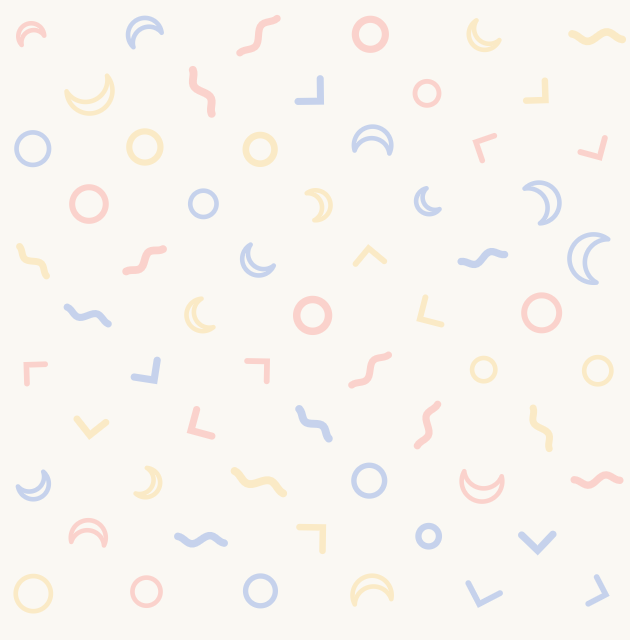
A WebGL 2 fragment shader for this pattern:

```glsl
#version 300 es
precision highp float;

uniform vec2 u_resolution;
out vec4 fragColor;

const float PI = 3.14159265;
const vec3 PAPER = vec3(0.98, 0.974, 0.952);
const vec3 BLUE = vec3(0.775, 0.825, 0.925);
const vec3 PINK = vec3(0.98, 0.825, 0.80);
const vec3 CREAM = vec3(0.98, 0.917, 0.775);

vec4 hash4(vec2 p) {
    vec4 q = fract(p.xyxy * vec4(0.1031, 0.1030, 0.0973, 0.1099));
    q += dot(q, q.wzxy + 33.33);
    return fract((q.xxyz + q.yzzw) * q.zywx);
}

vec2 rotate(vec2 p, float angle) {
    float c = cos(angle), s = sin(angle);
    return vec2(c * p.x + s * p.y, c * p.y - s * p.x);
}

// Disc of the given radius with a second disc, shifted along x, cut out
float crescent(vec2 p, float radius, float shift) {
    float bite = 0.96 * radius;
    p.y = abs(p.y);
    float a = (radius * radius - bite * bite + shift * shift) / (2.0 * shift);
    float b = sqrt(max(radius * radius - a * a, 0.0));
    if (p.x * b - p.y * a > shift * max(b - p.y, 0.0)) return length(p - vec2(a, b));
    return max(length(p) - radius, bite - length(p - vec2(shift, 0.0)));
}

// Right angle with a sharp outer corner and round ends
float chevron(vec2 p, float arm) {
    p += 0.35 * arm;
    if (p.x < p.y) p = p.yx;
    return length(vec2(max(p.x - arm, 0.0), p.y));
}

float segment(vec2 p, vec2 a, vec2 b) {
    vec2 ab = b - a;
    return length(p - a - ab * clamp(dot(p - a, ab) / dot(ab, ab), 0.0, 1.0));
}

// One wave that flattens towards both ends
vec2 wavePoint(float t, float span) {
    return span * vec2(t, 0.15 * sin(2.0 * PI * t) * cos(PI * t));
}

float squiggle(vec2 p, float span) {
    float d = 1e3;
    vec2 start = wavePoint(-0.5, span);
    for (int i = 1; i <= 20; i++) {
        vec2 end = wavePoint(float(i) / 20.0 - 0.5, span);
        d = min(d, segment(p, start, end));
        start = end;
    }
    return d;
}

// Signed distance to the outline of one of the four kinds of shape
float shape(vec2 p, int kind, float size, float weight, float turn) {
    if (kind == 0)
        return abs(length(p) - mix(1.35, 2.75, sqrt(size))) - mix(0.36, 0.6, weight * weight);
    if (kind == 1) {
        float radius = mix(2.0, 3.8, size);
        p = rotate(p, 2.0 * PI * turn);
        return abs(crescent(p, radius, radius * mix(0.44, 0.62, weight))) - 0.36;
    }
    if (kind == 2)
        return chevron(rotate(p, 2.0 * PI * turn), mix(2.6, 3.7, size)) - mix(0.43, 0.57, weight);
    return squiggle(rotate(p, 2.4 * turn - 1.2), mix(5.8, 8.8, size)) - mix(0.54, 0.62, weight);
}

void main() {
    // Lengths are in hundredths of the canvas height
    float pixel = 100.0 / u_resolution.y;
    vec2 p = gl_FragCoord.xy * pixel;
    vec2 pitch = vec2(8.79, 17.4);
    vec2 origin = vec2(5.2, 7.3);
    float nearest = round((p.x - origin.x) / pitch.x);
    vec3 color = PAPER;

    // Staggered columns: every second one is half a pitch higher
    for (int i = -1; i <= 1; i++) {
        float column = nearest + float(i);
        if (column < 0.0 || column > 10.0) continue;
        float odd = mod(column, 2.0);
        float row = clamp(round((p.y - origin.y) / pitch.y - 0.5 * odd), 0.0, 5.0 - odd);
        vec2 center = origin + pitch * vec2(column, row + 0.5 * odd);

        // Kinds and colours cycle along a column from a random start
        vec4 order = hash4(vec2(column + 3.0, 57.0));
        int kind = int(mod(floor(order.x * 4.0) + row * (order.y < 0.5 ? 1.0 : 3.0), 4.0));
        int hue = int(mod(floor(order.z * 3.0) + row * (order.w < 0.5 ? 1.0 : 2.0), 3.0));
        vec3 ink = hue == 0 ? BLUE : hue == 1 ? PINK : CREAM;

        vec4 look = hash4(vec2(column, row) + 11.0);
        vec2 jitter = 0.8 * (hash4(vec2(column, row) + 83.0).xy - 0.5);
        float d = shape(p - center - jitter, kind, look.x, look.y, look.z);
        color = mix(color, ink, clamp(0.5 - d / pixel, 0.0, 1.0));
    }
    fragColor = vec4(color, 1.0);
}
```
